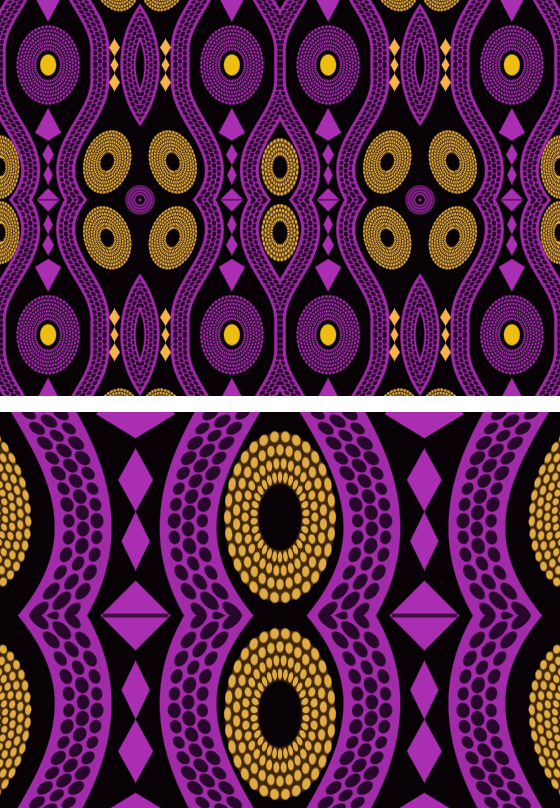
Top: the whole. Bottom: its middle third, enlarged.
This pattern is drawn by a Shadertoy shader. Its source:

```glsl
#define CANVAS_WIDTH 768.0
#define TILE vec2(384.0, 370.0)
#define ROW_AXIS 269.0
#define EYE_AXIS 66.0
#define BAND_HALF 13.0
#define BLACK vec3(0.03, 0.005, 0.025)
#define PLUM vec3(0.16, 0.025, 0.17)
#define PURPLE vec3(0.63, 0.17, 0.66)
#define BROWN vec3(0.26, 0.15, 0.03)
#define GOLD vec3(0.87, 0.67, 0.27)
#define YELLOW vec3(0.93, 0.74, 0.08)
#define AMBER vec3(0.97, 0.70, 0.30)

const float PI = 3.14159265;
float pixelSize;

float fill(float d) { return clamp(0.5 - d / pixelSize, 0.0, 1.0); }

float hash(vec2 p) { return fract(sin(dot(p, vec2(41.3, 289.1))) * 4375.5); }

float diamond(vec2 p, vec2 size) {
    return (abs(p.x) / size.x + abs(p.y) / size.y - 1.0) * size.x * size.y / length(size);
}

float vesica(vec2 p, vec2 size) {
    float radius = dot(size, size) / (2.0 * size.x);
    return length(vec2(abs(p.x) + radius - size.x, p.y)) - radius;
}

float ellipse(vec2 p, vec2 radii) {
    return (length(p / radii) - 1.0) * min(radii.x, radii.y);
}

// Staggered rows of slightly uneven dots; x counts rows, y runs along them
float dots(vec2 p, vec2 pitch, float size) {
    vec2 g = p / pitch;
    float row = floor(g.x);
    g.y += 0.5 * row;
    float vary = 0.9 + 0.2 * hash(floor(g));
    vec2 cell = fract(g) - 0.5;
    return fill((length(cell) - size * vary) * min(pitch.x, pitch.y));
}

// Concentric beads between a central hole and the rim of an ellipse
float beads(vec2 p, vec2 radii, float hole, float rings, float spokes) {
    float r = length(p / radii);
    float ring = (r - hole) / (1.0 - hole) * rings;
    float turn = atan(p.y / radii.y, p.x / radii.x) / (2.0 * PI) * spokes;
    float ringWidth = min(radii.x, radii.y) * (1.0 - hole) / rings;
    vec2 cell = vec2(fract(ring), fract(turn + 0.5 * floor(ring))) - 0.5;
    float bead = fill((length(cell) - 0.40) * ringWidth);
    return bead * step(hole, r) * step(r, 1.0);
}

void goldOval(inout vec3 col, vec2 p, vec2 radii, float hole, float rings, float spokes) {
    float body = fill(ellipse(p, radii * 0.97)) * (1.0 - fill(ellipse(p, radii * hole)));
    col = mix(col, BROWN, body);
    col = mix(col, GOLD, beads(p, radii, hole, rings, spokes));
}

void mainImage(out vec4 fragColor, in vec2 fragCoord) {
    pixelSize = 1.3 * CANVAS_WIDTH / iResolution.x;
    vec2 p = fragCoord / iResolution.x * CANVAS_WIDTH;

    // Mirrored tile: e from the column edge, a from its middle, t from the row axis
    float column = mod(floor(p.x / TILE.x + 0.5), 2.0);
    float row = mod(floor((p.y - ROW_AXIS) / TILE.y + 0.5), 2.0);
    float e = abs(mod(p.x + 0.5 * TILE.x, TILE.x) - 0.5 * TILE.x);
    float t = abs(mod(p.y - ROW_AXIS + 0.5 * TILE.y, TILE.y) - 0.5 * TILE.y);
    float a = 0.5 * TILE.x - e;
    float far = t - 0.5 * TILE.y;
    float s = abs(e - EYE_AXIS);
    vec3 col = BLACK;

    // Four leaning ovals around a small ringed disc
    vec2 q = vec2(a, t) - mix(vec2(45.0, 52.0), vec2(34.0, 68.0), row);
    q.x += 0.15 * q.y;
    goldOval(col, q, vec2(33.0, 44.0), 0.27, 7.0, 44.0);
    float r = length(vec2(a, t));
    float groove = 0.5 + 0.5 * cos(r * 1.6);
    col = mix(col, mix(PLUM, PURPLE, 0.35 + 0.45 * groove), fill(r - 20.0));
    col = mix(col, BLACK, fill(r - 6.0));
    col = mix(col, PURPLE, fill(r - 2.0));

    // Paired ovals on the column edge, fuller on alternate columns
    vec2 pairPos = vec2(e, t - 45.0);
    if (column > 0.5) goldOval(col, pairPos, vec2(26.0, 40.0), 0.38, 4.0, 30.0);
    else goldOval(col, pairPos, vec2(27.0, 44.0), 0.27, 6.0, 40.0);

    // Winding dotted band, cusped at the row axis
    float phase = PI * clamp((t - 40.0) / 125.0, 0.0, 1.0);
    float dip = max(1.0 - t / 40.0, 0.0);
    float centre = 47.5 - 23.5 * cos(phase) + 14.0 * dip * dip;
    float slope = 23.5 * PI / 125.0 * sin(phase) - 0.7 * dip;
    float across = (s - centre) / sqrt(1.0 + slope * slope);
    float band = abs(across) - BAND_HALF;
    float inner = fill(band + 3.2);
    float holes = dots(vec2(across + 9.6, t + 0.25 * centre), vec2(6.4, 7.6), 0.43);
    col = mix(col, mix(PURPLE, PLUM, inner * holes), fill(band));

    // Beaded eye with a yellow pupil
    vec2 eye = vec2(e - EYE_AXIS, far);
    col = mix(col, PLUM * 0.6, fill(ellipse(eye, vec2(43.0, 54.0))));
    col = mix(col, PURPLE, beads(eye, vec2(44.0, 55.0), 0.36, 7.0, 52.0));
    col = mix(col, BLACK, fill(ellipse(eye, vec2(15.0, 19.0))));
    col = mix(col, YELLOW, fill(ellipse(eye, vec2(11.0, 14.5))));

    // Kites and diamonds strung between the eyes
    float kiteHeight = t > 92.0 ? 34.0 : 11.0;
    float gems = diamond(vec2(s, t - 92.0), vec2(18.0, kiteHeight));
    gems = min(gems, diamond(vec2(s, t - 62.0), vec2(8.0, 14.5)));
    gems = min(gems, diamond(vec2(s, t - 34.0), vec2(6.5, 13.5)));
    gems = min(gems, diamond(vec2(s, t), vec2(16.0, 16.0)));
    col = mix(col, PURPLE * 1.05, fill(gems));
    col = mix(col, PLUM, 0.8 * fill(max(t - 0.9, s - 15.0)));

    // Dotted leaf with a dark slit
    vec2 leafPos = vec2(a, far);
    float leaf = vesica(leafPos, vec2(27.0, 84.0));
    float slit = vesica(leafPos, vec2(6.0, 32.0));
    float leafHoles = dots(vec2(-leaf - 3.0, far), vec2(6.0, 7.2), 0.43);
    leafHoles *= fill(leaf + 3.0) * (1.0 - fill(slit - 2.5));
    col = mix(col, mix(PURPLE, PLUM, leafHoles), fill(leaf));
    col = mix(col, BLACK, fill(slit));

    // Amber diamonds beside the leaf
    float amber = diamond(vec2(a - 35.0, far), vec2(5.5, 10.0));
    amber = min(amber, diamond(vec2(a - 35.0, far + 24.0), vec2(7.5, 12.0)));
    col = mix(col, AMBER, fill(amber));

    fragColor = vec4(col, 1.0);
}
```
